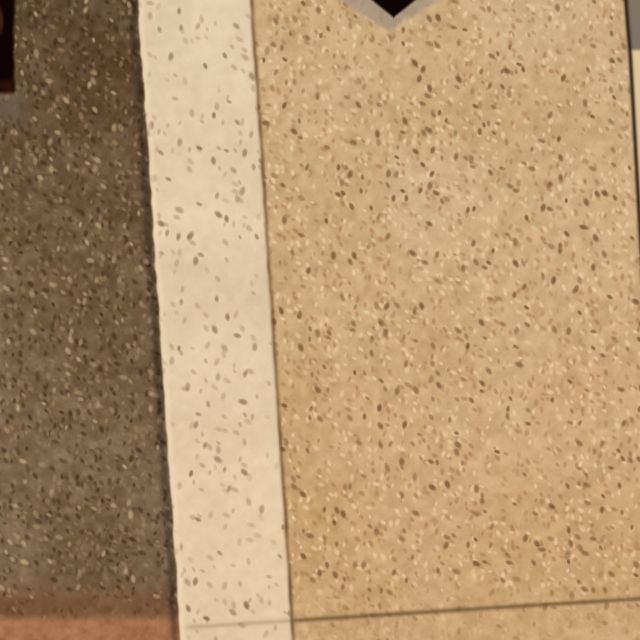
A Shadertoy shader for this texture:

```glsl
// Speckled terrazzo floor: dark, cream and tan slabs with thin joints and a dark notch.
float hash(vec2 p) {
    vec3 q = fract(vec3(p.xyx) * 0.1031);
    q += dot(q, q.yzx + 33.33);
    return fract((q.x + q.y) * q.z);
}

float noise(vec2 p) {
    vec2 i = floor(p), f = fract(p);
    f = f * f * (3.0 - 2.0 * f);
    return mix(mix(hash(i), hash(i + vec2(1, 0)), f.x),
               mix(hash(i + vec2(0, 1)), hash(i + 1.0), f.x), f.y);
}

float fbm(vec2 p) {
    float sum = 0.0, amp = 0.5;
    for (int i = 0; i < 4; i++) {
        sum += amp * noise(p);
        p = p * 2.03 + 17.1;
        amp *= 0.5;
    }
    return sum / 0.9375;
}

// Soft elongated chips, one candidate per cell
float chips(vec2 uv, float cells, float density, float seed) {
    vec2 p = uv * cells + seed * 7.3, id = floor(p);
    float mask = 0.0;
    for (int y = -1; y <= 1; y++)
    for (int x = -1; x <= 1; x++) {
        vec2 cell = id + vec2(x, y);
        float pick = hash(cell + seed);
        if (pick > density) continue;
        vec2 center = cell + 0.15 + 0.7 * vec2(hash(cell + seed + 31.7), hash(cell + seed + 67.2));
        float angle = 1.1 + 1.8 * hash(cell + seed + 93.1);
        vec2 axis = vec2(cos(angle), sin(angle)), d = p - center;
        vec2 local = vec2(dot(d, axis), dot(d, vec2(-axis.y, axis.x)));
        float size = 0.7 + 0.5 * hash(cell + seed + 121.4);
        float r = length(local / (vec2(0.52, 0.31) * size));
        mask = max(mask, (1.0 - smoothstep(0.3, 1.2, r)) * (0.45 + 0.55 * hash(cell + seed + 151.9)));
    }
    return mask;
}

float band(float d, float width) {
    return exp(-d * d / (width * width));
}

vec3 darkSlab(vec2 uv) {
    vec3 c = mix(vec3(0.46, 0.365, 0.265), vec3(0.36, 0.275, 0.185), smoothstep(0.55, 1.0, uv.y));
    c += 0.12 * (fbm(uv * 7.0) - 0.5) + 0.16 * (fbm(uv * 85.0) - 0.5);
    c = mix(c, vec3(0.24, 0.17, 0.10), 0.65 * chips(uv, 80.0, 0.45, 3.0));
    c = mix(c, vec3(0.63, 0.51, 0.37), 0.60 * chips(uv, 85.0, 0.40, 11.0));
    c = mix(c, vec3(0.78, 0.67, 0.51), 0.75 * chips(uv, 72.0, 0.12, 19.0));
    // Warm strip at the foot
    vec3 warm = vec3(0.66, 0.44, 0.29) + 0.18 * (fbm(uv * 70.0) - 0.5);
    c = mix(c, vec3(0.47, 0.29, 0.19), 0.55 * band(uv.y - 0.05, 0.025));
    return mix(c, warm, 0.9 * (1.0 - smoothstep(0.025, 0.044, uv.y)));
}

vec3 creamSlab(vec2 uv) {
    vec3 c = mix(vec3(0.89, 0.785, 0.645), vec3(0.875, 0.785, 0.66), uv.y);
    c += 0.07 * (fbm(uv * 9.0) - 0.5) + 0.06 * (fbm(uv * 75.0) - 0.5);
    c = mix(c, vec3(0.67, 0.54, 0.40), 0.55 * chips(uv, 75.0, 0.20, 27.0));
    return mix(c, vec3(0.46, 0.34, 0.24), 0.7 * chips(uv, 68.0, 0.10, 35.0));
}

vec3 tanSlab(vec2 uv) {
    vec3 c = mix(vec3(0.79, 0.64, 0.455), vec3(0.80, 0.675, 0.50), smoothstep(0.1, 0.9, uv.y));
    c += vec3(0.07, 0.09, 0.11) * (fbm(uv * 6.0 + 4.0) - 0.5) + 0.13 * (fbm(uv * 80.0) - 0.5);
    float calm = mix(0.45, 1.0, smoothstep(0.03, 0.12, uv.y));
    c = mix(c, vec3(0.65, 0.46, 0.29), 0.60 * calm * chips(uv, 82.0, 0.38, 43.0));
    c = mix(c, vec3(0.94, 0.82, 0.66), 0.70 * calm * chips(uv, 84.0, 0.32, 51.0));
    return mix(c, vec3(0.42, 0.29, 0.17), 0.75 * calm * chips(uv, 74.0, 0.16, 59.0));
}

void mainImage(out vec4 fragColor, in vec2 fragCoord) {
    vec2 uv = fragCoord / iResolution.xy;
    float soft = 0.0025;
    float wobble = 0.003 * (noise(vec2(uv.y * 60.0, 2.0)) - 0.5);

    // Slanted slab borders, positive to the right
    float creamEdge = uv.x - (0.283 - 0.068 * uv.y) + wobble;
    float tanEdge = uv.x - (0.458 - 0.066 * uv.y) + 0.5 * wobble;
    float farEdge = uv.x - (1.035 - 0.056 * uv.y - 0.002 * smoothstep(0.9, 1.0, uv.y));

    vec3 col = darkSlab(uv);
    col *= 1.0 - 0.3 * band(creamEdge + 0.008, 0.007);
    col = mix(col, creamSlab(uv), smoothstep(-soft, soft, creamEdge));
    col = mix(col, vec3(0.95, 0.86, 0.73), 0.5 * band(creamEdge - 0.005, 0.004));
    col = mix(col, tanSlab(uv), smoothstep(-soft, soft, tanEdge));
    float jointTone = 0.45 + 0.35 * noise(vec2(uv.y * 45.0, 8.0));
    col = mix(col, vec3(0.41, 0.30, 0.18), jointTone * band(tanEdge - 0.001, 0.0035));

    // Cross joint near the bottom, fainter over the cream slab
    float crossLine = uv.y - (0.031 + 0.063 * (uv.x - 0.458)) + 0.5 * wobble;
    float crossTone = mix(0.22, 0.65, smoothstep(0.0, 0.01, tanEdge)) * smoothstep(0.0, 0.02, creamEdge);
    col = mix(col, vec3(0.40, 0.29, 0.18), crossTone * band(crossLine, 0.004));

    // Grey-rimmed notch at the top
    float rim = uv.y - 0.952 - 0.60 * abs(uv.x - 0.608);
    float hole = uv.y - 0.973 - 0.80 * abs(uv.x - 0.615);
    col = mix(col, vec3(0.66, 0.59, 0.50) + 0.12 * (fbm(uv * 60.0) - 0.5), 0.85 * smoothstep(-0.006, 0.006, rim));
    col = mix(col, vec3(0.05, 0.025, 0.015), smoothstep(-0.004, 0.004, hole));

    // Sliver beyond the right border
    vec3 sliver = mix(vec3(0.87, 0.77, 0.60), vec3(0.50, 0.45, 0.39), smoothstep(0.918, 0.926, uv.y));
    col = mix(col, sliver, smoothstep(-soft, soft, farEdge));
    col = mix(col, vec3(0.17, 0.11, 0.07), 0.85 * band(farEdge - 0.001, 0.0035));

    // Shadowed gap and grey patch at the upper left
    float patchMask = (1.0 - smoothstep(0.02, 0.06, uv.x)) * band(uv.y - 0.83, 0.025);
    col = mix(col, vec3(0.42, 0.36, 0.29), 0.7 * patchMask);
    float gap = (1.0 - smoothstep(0.018, 0.026, uv.x + wobble)) * smoothstep(0.85, 0.86, uv.y);
    vec3 gapColor = mix(vec3(0.05, 0.02, 0.01), vec3(0.27, 0.11, 0.05), smoothstep(0.45, 0.75, noise(uv * vec2(70.0, 30.0))));
    col = mix(col, gapColor, gap);

    fragColor = vec4(clamp(col, 0.0, 1.0), 1.0);
}
```
